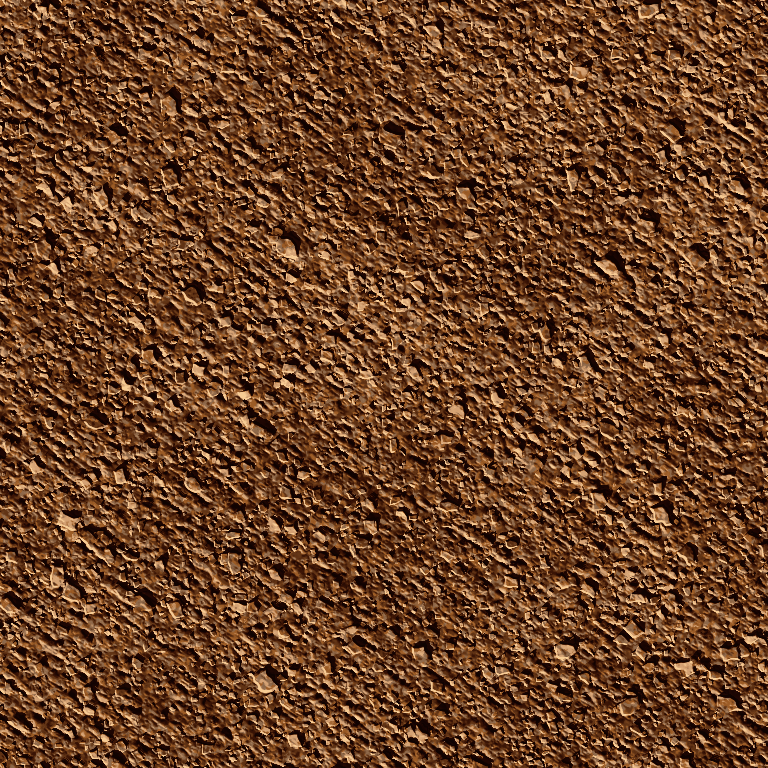
Write a WebGL 1 fragment shader that draws this texture.

```glsl
precision highp float;
uniform vec2 u_resolution;

#define GRAIN_ALONG vec2(0.82, -0.57)
#define LIGHT_ALONG vec2(0.57, 0.82)
#define SUN_SLOPE 0.6
#define SHADOW_STEP 0.0022
#define SLOPE_REACH 0.0010
#define CONTRAST 1.25
#define EXPOSURE 0.12
#define PALE_STONE 0.9

float hash(vec2 p) {
  vec3 a = fract(p.xyx * vec3(0.1031, 0.1030, 0.0973));
  a += dot(a, a.yzx + 33.33);
  return fract((a.x + a.y) * a.z);
}

float noise(vec2 p) {
  vec2 i = floor(p), f = fract(p);
  f = f * f * (3.0 - 2.0 * f);
  return mix(mix(hash(i), hash(i + vec2(1.0, 0.0)), f.x),
             mix(hash(i + vec2(0.0, 1.0)), hash(i + 1.0), f.x), f.y);
}

// Lumpy soil with sharp creases, slightly stretched across the light
float soil(vec2 p) {
  vec2 q = p * vec2(0.8, 1.0);
  float h = 0.0, frequency = 65.0;
  for (int i = 0; i < 3; i++) {
    h += (abs(noise(q * frequency + float(i) * 17.3) - 0.5) - 0.24) / frequency;
    frequency *= 1.9;
  }
  return h;
}

// Angular stones, one per cell: x = height, y = coverage, z = paleness
vec3 stones(vec2 p, float cell, float share) {
  vec2 grid = p / cell + 31.7;
  vec2 base = floor(grid - 0.5);
  vec3 best = vec3(0.0);
  for (int k = 0; k < 4; k++) {
    vec2 id = base + vec2(mod(float(k), 2.0), floor(float(k) * 0.5));
    float size = hash(id + 5.1);
    float clump = 0.4 + 1.2 * hash(floor(id * 0.3) + 3.3);
    float present = step(hash(id + 71.9), share * clump);
    vec2 centre = id + 0.15 + 0.7 * vec2(hash(id + 13.7), hash(id + 29.3));
    float radius = mix(0.16, 0.33, size * size);
    vec2 q = (grid - centre) / radius;
    float tilt = mix(-0.15, 0.75, hash(id + 43.1));
    float turn = 1.8 * (hash(id + 57.7) - 0.5);
    float c = cos(turn), s = sin(turn);
    vec2 r = vec2(c * q.x + s * q.y, c * q.y - s * q.x) * vec2(0.78, 1.1);
    float skew = mix(-0.9, 0.9, hash(id + 91.3));
    float d = max(max(abs(r.x), abs(r.y)), abs(0.8 * r.x + skew * r.y + 0.2));
    float h = present * max(0.0, min(2.6 * (1.0 - d), 0.6 + tilt * q.y));
    float cover = min(h * 4.0, 1.0);
    float pale = cover * smoothstep(0.45, 0.95, hash(id + 83.9));
    best = max(best, vec3(h * radius * cell, cover, pale));
  }
  return best;
}

// x = height, y = paleness
vec2 ground(vec2 p) {
  // Ragged outlines
  vec2 w = p + 0.005 * (vec2(noise(p * 120.0), noise(p * 120.0 + 9.0)) - 0.5);
  vec3 s = max(stones(w, 0.037, 0.24), stones(w + 3.7, 0.021, 0.42));
  s = max(s, stones(w + 8.3, 0.0108, 0.6));
  return vec2(soil(p) * (1.0 - 0.5 * s.y) + s.x, s.z);
}

// Colour ramp from deep shadow to sunlit faces
vec3 earth(float tone, float dust) {
  vec3 black = vec3(0.06, 0.01, 0.005);
  vec3 shade = vec3(0.12, 0.025, 0.01);
  vec3 umber = vec3(0.23, 0.08, 0.02);
  vec3 brown = vec3(0.38, 0.20, 0.08);
  vec3 clay = mix(vec3(0.61, 0.36, 0.15), vec3(0.56, 0.41, 0.29), dust);
  vec3 cream = vec3(0.83, 0.63, 0.45);
  vec3 glint = vec3(0.97, 0.80, 0.58);
  vec3 c = mix(black, shade, smoothstep(-2.1, -1.35, tone));
  c = mix(c, umber, smoothstep(-1.35, -0.65, tone));
  c = mix(c, brown, smoothstep(-0.6, -0.05, tone));
  c = mix(c, clay, smoothstep(0.0, 0.6, tone));
  c = mix(c, cream, smoothstep(0.75, 1.4, tone));
  return mix(c, glint, smoothstep(1.5, 2.5, tone));
}

void main() {
  vec2 uv = gl_FragCoord.xy / u_resolution.y;
  // Turned frame: the light travels along +y
  vec2 p = vec2(dot(uv, GRAIN_ALONG), dot(uv, LIGHT_ALONG)) + 2.0;

  // Slope facing the low sun
  vec2 reach = vec2(0.0, SLOPE_REACH);
  vec2 behind = ground(p + reach), ahead = ground(p - reach);
  float slope = (behind.x - ahead.x) / (2.0 * SLOPE_REACH);
  vec2 here = 0.5 * (behind + ahead);

  // Cast shadows
  float blocked = 0.0;
  for (int i = 1; i <= 5; i++) {
    float t = float(i) * SHADOW_STEP;
    float occluder = ground(p - vec2(0.0, t)).x;
    blocked = max(blocked, occluder - here.x - t * SUN_SLOPE);
  }
  float shadow = smoothstep(0.0, 0.0013, blocked);

  // Pale stones, fine grit and broad patches
  float tone = slope * CONTRAST + EXPOSURE + PALE_STONE * here.y;
  tone += 0.8 * (noise(p * 270.0) - 0.5) + 0.5 * (noise(p * 9.0) - 0.5);
  tone = mix(tone, -1.6 + 0.3 * tone, shadow);
  float dust = smoothstep(0.42, 0.58, noise(p * 190.0 + 7.0));
  gl_FragColor = vec4(earth(tone, dust), 1.0);
}
```
